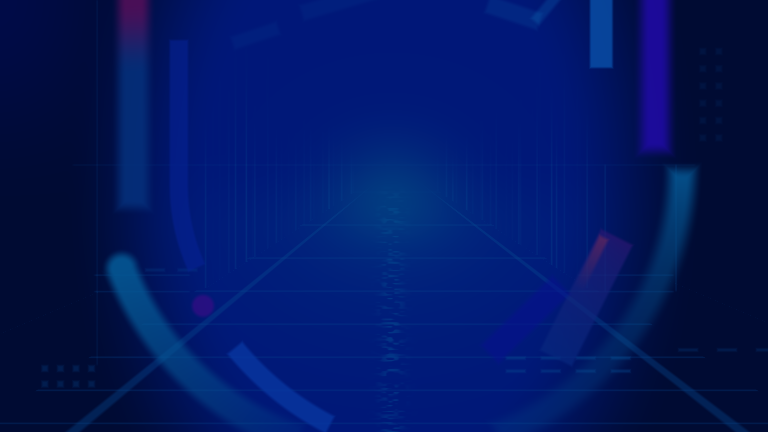
Give the GLSL for this background, as a WebGL 1 fragment shader.

```glsl
precision highp float;
// A dark blue digital street: glowing vanishing point, road and wireframe walls,
// framed by neon beams and arcs. Distance masks are blended over gradients;
// coordinates are in canvas heights, centred on the canvas.

#define VANISH vec2(.03, .118)
#define RING_CENTER vec2(.019, .118)
#define RING_RADIUS .671
#define WALL_SLOPE 1.55
#define ROW_PITCH .0765
#define LINE_WIDTH .0035
#define CORE_BLUE vec3(0, .092, .47)
#define EDGE_NAVY vec3(0, .042, .2)
#define CYAN vec3(.02, .36, .6)
#define WIRE_BLUE vec3(.02, .28, .56)
#define VIOLET vec3(.12, .04, .64)

uniform vec2 u_resolution;

float hash(vec2 p) {
  return fract(sin(dot(p, vec2(127.1, 311.7))) * 43758.5);
}

float noise(vec2 p) {
  vec2 i = floor(p), f = fract(p);
  f = f * f * (3. - 2. * f);
  return mix(mix(hash(i), hash(i + vec2(1, 0)), f.x),
             mix(hash(i + vec2(0, 1)), hash(i + 1.), f.x), f.y);
}

float fill(float d, float soft) { return 1. - smoothstep(-soft, soft, d); }
float stroke(float d) { return 1. - smoothstep(0., LINE_WIDTH, abs(d)); }
float within(float x, float lo, float hi) { return fill(max(lo - x, x - hi), .004); }

// Straight bar from a to b: x is its mask, y the position along it
vec2 bar(vec2 p, vec2 a, vec2 b, float halfWidth, float soft) {
  float len = distance(a, b);
  vec2 dir = (b - a) / len, q = p - a;
  float along = dot(q, dir), across = abs(dot(q, vec2(-dir.y, dir.x)));
  float d = max(across - halfWidth, max(-along, along - len));
  return vec2(fill(d, soft), clamp(along / len, 0., 1.));
}

// Arc between two angles, with the same result
vec2 arc(vec2 q, float radius, float from, float to, float halfWidth, float soft) {
  float a = atan(q.y, q.x), ends = max(from - a, a - to) * radius;
  float d = max(abs(length(q) - radius) - halfWidth, ends);
  return vec2(fill(d, soft), clamp((a - from) / (to - from), 0., 1.));
}

// Rectangles repeated a limited number of times
float cells(vec2 q, vec2 pitch, vec2 count, vec2 halfSize) {
  q -= pitch * clamp(floor(q / pitch + .5), vec2(0), count - 1.);
  vec2 d = abs(q) - halfSize;
  return fill(max(d.x, d.y), .004);
}

// Vertical wires rising from the foot of both walls
float walls(vec2 q) {
  float sum = 0., side = sign(q.x);
  for (int i = 0; i < 24; i++) {
    float k = float(i);
    float x = .09 + .36 * (k + hash(vec2(k, side))) / 24.;
    float top = x * (.2 + .7 * hash(vec2(side, k + 9.)));
    float fade = 1. - smoothstep(-.1, top, q.y);
    sum += stroke(abs(q.x) - x) * step(-x / WALL_SLOPE, q.y) * fade * hash(vec2(k, 4));
  }
  return sum;
}

void main() {
  vec2 p = (gl_FragCoord.xy - .5 * u_resolution) / u_resolution.y;
  vec2 q = p - VANISH;
  float depth = max(-q.y, .001), lane = q.x / depth;
  float ground = smoothstep(.03, .12, -q.y);

  // Backdrop and glow
  float edge = smoothstep(.4, .74, length((p - vec2(0, .07)) * vec2(1, .65)));
  vec3 col = mix(CORE_BLUE, EDGE_NAVY, edge);
  col.b += .08 * edge * smoothstep(0., .5, p.y) * smoothstep(.5, .9, -p.x);
  vec2 glow = (p - vec2(.019, .06)) * vec2(1, 1.2);
  float g = dot(glow, glow);
  col += vec3(.008, .11, .02) * exp(-g * 45.);
  col += vec3(.003, .055, .02) * exp(-g * 7.) * smoothstep(-.15, .05, -p.y);

  // Road edges, rows and centre shimmer
  float rails = fill(abs(abs(lane - .04) - 1.254) - .026, .012);
  col = mix(col, WIRE_BLUE, .38 * rails * ground);
  float row = (fract((depth - .139) / ROW_PITCH + .5) - .5) * ROW_PITCH;
  col = mix(col, WIRE_BLUE, .28 * stroke(row) * ground * within(abs(lane), 0., 1.6));
  float ripple = smoothstep(.45, .9, noise(p * vec2(70, 230)));
  float strip = (p.x - .018) / .026;
  col = mix(col, CYAN, .38 * ripple * exp(-strip * strip) * ground);

  // Wireframe walls, horizon and side boxes
  float wire = .35 * walls(q) + .12 * stroke(q.y) * within(abs(p.x), 0., .72);
  wire += .15 * stroke(abs(lane) - WALL_SLOPE) * ground * within(abs(q.x), 0., .44);
  wire += .25 * stroke(abs(p.y + .156) - .019) * within(abs(p.x), .45, .67);
  wire += .15 * stroke(p.x + .664) * within(p.y, -.345, .5);
  wire += .25 * stroke(abs(p.x - .594) - .082) * within(p.y, -.174, .118);
  wire += .12 * stroke(abs(lane) - 2.35) * step(.66, abs(p.x)) * ground;
  col = mix(col, WIRE_BLUE, min(wire, .6));

  // Dots and dashes
  vec2 dot2 = vec2(.007), dash = vec2(.022, .003);
  float marks = cells(p - vec2(-.785, -.389), vec2(.036), vec2(4, 2), dot2);
  marks += .5 * cells(p - vec2(.738, .181), vec2(.037, .04), vec2(2, 6), dot2);
  marks += 1.6 * cells(p - vec2(.305, -.359), vec2(.081, .03), vec2(4, 2), dash);
  marks += cells(p - vec2(.704, -.31), vec2(.09), vec2(3, 1), dash);
  marks += cells(p - vec2(-.53, -.125), vec2(.075), vec2(2, 1), dash);
  col = mix(col, WIRE_BLUE, .3 * marks);

  // Faint upper frame
  float frame = bar(p, vec2(-.35, .4), vec2(-.245, .435), .015, .006).x;
  frame += bar(p, vec2(-.19, .47), vec2(-.02, .52), .018, .006).x;
  frame += 2. * bar(p, vec2(.24, .49), vec2(.36, .45), .02, .006).x;
  frame += 3. * bar(p, vec2(.4, .51), vec2(.35, .45), .012, .006).x;
  col = mix(col, vec3(.02, .22, .56), .22 * frame);

  // Vertical beams
  vec2 beam = bar(p, vec2(-.58, .55), vec2(-.58, .019), .034, .018);
  vec3 tint = mix(vec3(.36, .06, .36), vec3(.02, .2, .5), smoothstep(.1, .42, beam.y));
  col = mix(col, tint, .8 * beam.x);
  col = mix(col, VIOLET, .9 * bar(p, vec2(.628, .6), vec2(.628, .15), .032, .02).x);
  beam = bar(p, vec2(.503, .6), vec2(.503, .343), .026, .004);
  col = mix(col, vec3(.03, .3, .65), .85 * beam.x);

  // Left column with a bent foot
  vec2 bend = p - vec2(-.012, .072);
  bend.y = min(bend.y, -.0001);
  float foot = (atan(bend.y, bend.x) + 2.715) * .463;
  float column = max(abs(length(bend) - .463) - .021, max(foot, p.y - .407));
  col = mix(col, vec3(.02, .13, .58), .6 * fill(column, .004));

  // Right tilted panels and violet dot
  vec2 panel = bar(p, vec2(.539, -.049), vec2(.398, -.329), .041, .005);
  tint = mix(vec3(.2, .08, .45), vec3(.03, .16, .5), sqrt(panel.y));
  col = mix(col, tint, .65 * panel.x);
  vec2 ember = bar(p, vec2(.509, -.05), vec2(.45, -.17), .011, .006);
  col = mix(col, vec3(.42, .16, .35), .65 * ember.x * (1. - ember.y));
  panel = bar(p, vec2(.41, -.16), vec2(.245, -.32), .029, .008);
  col = mix(col, vec3(.03, .06, .56), .55 * panel.x);
  float spot = fill(distance(p, vec2(-.419, -.208)) - .025, .006);
  col = mix(col, vec3(.2, .05, .52), .75 * spot);

  // Large arcs
  vec2 ring = p - RING_CENTER;
  vec2 sweep = arc(ring, RING_RADIUS, -2.776, -1.9, .034, .014);
  float cap = fill(distance(p, vec2(-.607, -.122)) - .034, .014);
  col = mix(col, CYAN, .85 * max(sweep.x, cap) * (1. - .85 * sweep.y));
  sweep = arc(ring, RING_RADIUS, -1.2, -.017, .029, .02);
  col = mix(col, CYAN, sweep.x * mix(.2, .85, sweep.y * sweep.y * sweep.y));
  sweep = arc(p - vec2(.192, .134), .694, -2.456, -2.045, .022, .005);
  col = mix(col, vec3(.03, .22, .64), .75 * sweep.x);

  gl_FragColor = vec4(col, 1);
}
```
